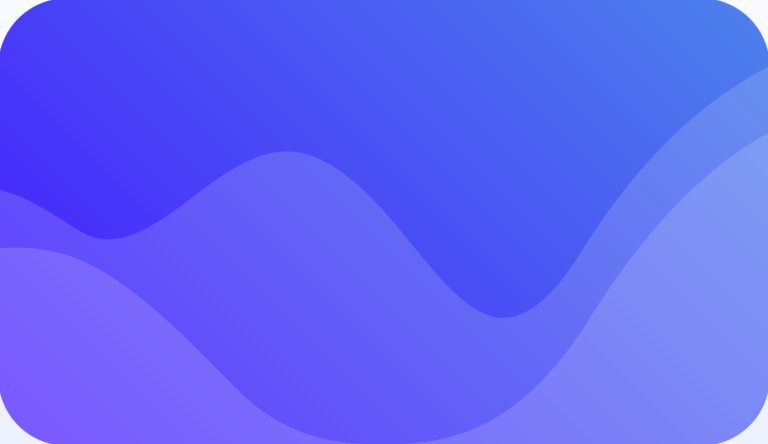
Give the GLSL for this background, as a Shadertoy shader.

```glsl
// Wave knots: x, height, slope
const vec3 KNOTS[15] = vec3[15](
    // upper wave
    vec3(0.0, 0.572, -0.22), vec3(0.176, 0.482, -0.62), vec3(0.243, 0.461, 0.0),
    vec3(0.45, 0.568, 0.75), vec3(0.646, 0.659, 0.0), vec3(0.901, 0.482, -1.22),
    vec3(1.133, 0.284, 0.0), vec3(1.306, 0.428, 1.6), vec3(1.73, 0.849, 0.52),
    // lower wave
    vec3(0.0, 0.441, 0.07), vec3(0.146, 0.427, -0.3), vec3(0.529, 0.128, -1.02),
    vec3(0.867, -0.001, 0.0), vec3(1.329, 0.284, 1.6), vec3(1.73, 0.7, 0.55));

// Cubic Hermite curve between two knots
float hermite(float x, vec3 a, vec3 b) {
    float span = b.x - a.x;
    float t = (x - a.x) / span;
    float s = 1.0 - t;
    return s * s * ((1.0 + 2.0 * t) * a.y + t * span * a.z)
         + t * t * ((1.0 + 2.0 * s) * b.y - s * span * b.z);
}

float waveHeight(float x, int first, int last) {
    float height = 0.0;
    for (int i = first; i < last; i++) {
        if (x >= KNOTS[i].x) height = hermite(x, KNOTS[i], KNOTS[i + 1]);
    }
    return height;
}

float roundedBox(vec2 p, vec2 halfSize, float radius) {
    vec2 q = abs(p) - halfSize + radius;
    return length(max(q, 0.0)) + min(max(q.x, q.y), 0.0) - radius;
}

// Antialiased coverage of the region where d is negative
float fill(float d) {
    return clamp(0.5 - d / max(fwidth(d), 1e-5), 0.0, 1.0);
}

void mainImage(out vec4 fragColor, in vec2 fragCoord) {
    vec2 size = vec2(1.73, 1.0);
    vec2 p = fragCoord / iResolution.xy * size;

    // Diagonal gradient
    float diagonal = (p.x + p.y) / (size.x + size.y);
    vec3 card = mix(vec3(0.27, 0.09, 1.0), vec3(0.302, 0.51, 0.92), diagonal);

    // Translucent white waves
    float upper = fill(p.y - waveHeight(p.x, 0, 8));
    float lower = fill(p.y - waveHeight(p.x, 9, 14));
    card = mix(card, vec3(1.0), 0.15 * upper);
    card = mix(card, vec3(1.0), 0.15 * lower);

    // Pale page with a soft shadow toward the bottom
    vec3 page = mix(vec3(0.925, 0.947, 0.995), vec3(0.975, 0.98, 1.0), p.y);

    // Rounded card
    float box = roundedBox(p - 0.5 * size, 0.5 * size + 0.004, 0.155);
    fragColor = vec4(mix(page, card, fill(box)), 1.0);
}
```
